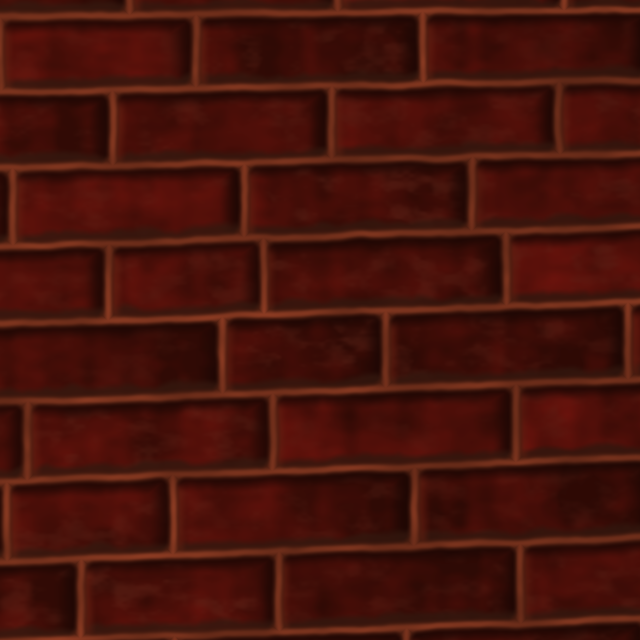
Give the GLSL for this texture, as a WebGL 2 fragment shader.

```glsl
#version 300 es
precision highp float;
// Dark red brick wall with soft orange mortar, sloping courses and deep shadows.
uniform vec2 u_resolution;
out vec4 fragColor;

// Per course, top to bottom: main joint position and width of the brick left of it.
const vec2 BOND[10] = vec2[10](
  vec2(.527, .325), vec2(.306, .306), vec2(.518, .342), vec2(.382, .362), vec2(.413, .243),
  vec2(.602, .255), vec2(.427, .384), vec2(.270, .259), vec2(.436, .310), vec2(.634, .360));

float hash(vec2 p) {
  p = fract(p * vec2(.1031, .1130));
  p += dot(p, p.yx + 33.33);
  return fract((p.x + p.y) * p.x * 47.3);
}

float noise(vec2 p) {
  vec2 i = floor(p), f = fract(p);
  f = f * f * (3. - 2. * f);
  return mix(mix(hash(i), hash(i + vec2(1, 0)), f.x),
             mix(hash(i + vec2(0, 1)), hash(i + vec2(1, 1)), f.x), f.y);
}

float fbm(vec2 p) {
  float sum = 0., amp = .5;
  for (int i = 0; i < 3; i++) {
    sum += amp * noise(p);
    p = p * 2.03 + 17.1;
    amp *= .5;
  }
  return sum / .875;
}

// 1 below edge a, fading to 0 at edge b.
float fade(float a, float b, float x) { return 1. - smoothstep(a, b, x); }

float roundBox(vec2 p, vec2 halfSize, float radius) {
  vec2 q = abs(p) - halfSize + radius;
  return length(max(q, 0.)) + min(max(q.x, q.y), 0.) - radius;
}

void main() {
  vec2 uv = gl_FragCoord.xy / u_resolution;
  vec2 p = vec2(uv.x, 1. - uv.y);
  vec2 wobble = vec2(fbm(p * 16. + 40.), fbm(p * 16. + 90.)) - .5;
  p += wobble * vec2(.006, .007);

  // Courses: joint n lies at start + step n + growth n^2, so solve for n.
  vec3 curve = mix(vec3(.026, .1178, .00055), vec3(.0145, .1095, .0012), uv.x);
  float root = sqrt(curve.y * curve.y + 4. * curve.z * (p.y - curve.x));
  float v = (root - curve.y) / (2. * curve.z);
  float height = root;
  float row = floor(v);
  vec2 bond = BOND[clamp(int(row) + 1, 0, 9)];

  // Brick inside the course.
  float width = .355 + .023 * step(2.5, row);
  float t = p.x - bond.x;
  float index = floor(t / width);
  float left = index * width;
  if (t < 0.) {
    bool nearJoint = t > -bond.y;
    index = nearJoint ? -1. : -2.;
    left = nearJoint ? -bond.y : -bond.y - width;
    width = nearJoint ? bond.y : width;
  }
  vec2 size = vec2(width, height);
  vec2 local = vec2(t - left, fract(v) * height);
  vec2 far = size - local;
  vec2 id = vec2(index + 11., row + 5.);
  float tone = hash(id * 7.3);
  vec2 seed = id * 9.7;

  // Brick face: cloudy tone falling off to the right, upright streaks, pale scuffs.
  float cloud = fbm(p * vec2(13., 17.) + seed);
  float streak = noise(p * vec2(48., 8.) + seed);
  float grain = noise(p * vec2(30., 75.) + seed);
  float light = .40 + .42 * (tone - .5) + .85 * (cloud - .5) + .28 * (streak - .5)
              + .12 * (grain - .5) + .28 * (.5 - local.x / width);
  vec3 color = mix(vec3(.185, .038, .018), vec3(.42, .075, .048), clamp(light, 0., 1.2));
  float scuff = smoothstep(.45, .85, fbm(p * vec2(26., 42.) + seed + 5.));
  color = mix(color, vec3(.38, .15, .10), scuff * (.15 + .3 * hash(seed)));

  // Shadows under the upper joint and beside the right joint, worn lip at the bottom.
  float ragged = .008 * (fbm(p * vec2(26., 12.) + 3.) - .5);
  float shadow = max(fade(.008, .031, local.y + ragged), fade(.010, .042, far.x + ragged));
  color = mix(color, vec3(.11, .025, .012), .82 * shadow);
  float lip = fade(.012, .026, far.y + 2. * ragged);
  color = mix(color, vec3(.20, .09, .055), .8 * lip);
  float rim = fade(.006, .024, local.x + ragged);
  color = mix(color, vec3(.38, .12, .065), .65 * rim * (1. - shadow));

  // Mortar: brown bed with a soft, uneven ridge along each joint.
  float d = roundBox(local - .5 * size, .5 * size - vec2(.0075, .007), .012);
  float bed = smoothstep(-.0055, .005, d);
  float joint = min(min(local.x, far.x), min(local.y, far.y));
  float ridge = fade(0., .010, joint);
  float patchy = fbm(p * vec2(11., 15.) + 60.);
  vec3 mortar = mix(vec3(.28, .11, .06), vec3(.51, .215, .125), ridge * (.3 + 1. * patchy));
  color = mix(color, mortar, bed);

  // Slight falloff to the right.
  color *= 1.04 - .08 * uv.x;
  fragColor = vec4(color, 1.);
}
```
